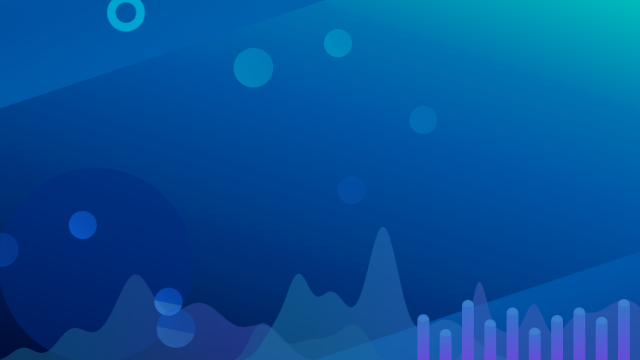
Reproduce this background procedurally as a Shadertoy shader.

```glsl
// Blue-to-teal abstract backdrop with slanted panels, bubbles, a ring and a chart skyline.
// Translucent ridges are sums of Gaussian peaks; the chart is a loop of round-capped bars.
// All lengths are in canvas heights, with the origin at the lower left.

#define TILT 0.333
#define RIDGE_ALPHA 0.55
#define BAR_START 1.176
#define BAR_STEP 0.0619
#define BAR_HALF 0.0165
#define DISC_ALPHA 0.5

const vec3 NAVY = vec3(0.0, 0.04, 0.20);
const vec3 DEEP = vec3(0.0, 0.21, 0.50);
const vec3 BLUE = vec3(0.0, 0.335, 0.65);
const vec3 SEA = vec3(0.0, 0.46, 0.69);
const vec3 TEAL = vec3(0.0, 0.73, 0.74);
const vec3 VIOLET = vec3(0.42, 0.30, 0.86);
const vec3 SKY = vec3(0.20, 0.48, 0.80);

// Peaks hold centre, height and width
const vec3 LEFT_RIDGE[6] = vec3[6](
    vec3(0.065, 0.037, 0.046), vec3(0.197, 0.065, 0.056), vec3(0.324, 0.069, 0.127),
    vec3(0.377, 0.169, 0.069), vec3(0.556, 0.160, 0.116), vec3(0.741, 0.088, 0.074));
const vec3 MID_RIDGE[6] = vec3[6](
    vec3(0.764, 0.083, 0.051), vec3(0.829, 0.208, 0.046), vec3(0.919, 0.181, 0.060),
    vec3(0.995, 0.042, 0.058), vec3(1.065, 0.356, 0.060), vec3(1.238, 0.116, 0.104));
const vec3 RIGHT_RIDGE[6] = vec3[6](
    vec3(1.329, 0.185, 0.032), vec3(1.389, 0.081, 0.065), vec3(1.484, 0.144, 0.042),
    vec3(1.597, 0.102, 0.065), vec3(1.725, 0.160, 0.093), vec3(1.800, 0.040, 0.060));
const vec3 FRONT_RIDGE[6] = vec3[6](
    vec3(0.700, 0.030, 0.030), vec3(0.736, 0.085, 0.042), vec3(0.856, 0.055, 0.104),
    vec3(0.914, 0.015, 0.050), vec3(0.981, 0.082, 0.050), vec3(1.020, 0.020, 0.030));

// Bubbles hold centre, radius and opacity
const vec4 BUBBLES[8] = vec4[8](
    vec4(0.704, 0.812, 0.055, 0.65), vec4(0.939, 0.880, 0.039, 0.75),
    vec4(1.176, 0.667, 0.039, 0.40), vec4(0.977, 0.472, 0.039, 0.25),
    vec4(0.230, 0.375, 0.039, 0.80), vec4(0.468, 0.162, 0.039, 0.75),
    vec4(0.489, 0.088, 0.054, 0.45), vec4(0.005, 0.306, 0.047, 0.35));

const float BARS[10] = float[10](
    0.127, 0.086, 0.167, 0.113, 0.146, 0.090, 0.125, 0.146, 0.120, 0.169);

// Antialiased coverage of a signed distance
float cover(float d) {
    return clamp(0.5 - d / max(fwidth(d), 1e-5), 0.0, 1.0);
}

float ridge(vec2 p, vec3 peaks[6]) {
    float h = -0.004;
    for (int i = 0; i < 6; i++) {
        float u = (p.x - peaks[i].x) / peaks[i].z;
        h += peaks[i].y * exp(-u * u);
    }
    return cover(p.y - h);
}

vec3 backdrop(vec2 p) {
    float t = p.y + TILT * p.x;
    vec3 c = mix(NAVY, DEEP, smoothstep(-0.1, 0.65, t));
    c = mix(c, BLUE, clamp((t - 0.55) / 0.45, 0.0, 1.0));
    c = mix(c, SEA, clamp((t - 1.0) / 0.3, 0.0, 1.0));
    return mix(c, TEAL, clamp((t - 1.28) / 0.31, 0.0, 1.0));
}

void mainImage(out vec4 fragColor, in vec2 fragCoord) {
    vec2 p = fragCoord / iResolution.y;
    vec3 col = backdrop(p);

    // Slanted corner panels, brightest along their edges
    float upper = p.y - 0.699 - TILT * p.x;
    vec3 upperTone = mix(vec3(0.0, 0.37, 0.68), vec3(0.0, 0.32, 0.63), smoothstep(0.0, 0.25, upper));
    col = mix(col, upperTone, 0.8 * cover(-upper));
    float lower = p.y - 0.301 - TILT * (p.x - 1.778);
    vec3 lowerTone = mix(vec3(0.0, 0.35, 0.68), vec3(0.02, 0.25, 0.57), smoothstep(0.0, 0.3, -lower));
    col = mix(col, lowerTone, 0.8 * cover(lower));

    // Large faint disc
    float disc = cover(length(p - vec2(0.266, 0.264)) - 0.27);
    col = mix(col, vec3(0.0, 0.16, 0.50), DISC_ALPHA * disc);

    // Translucent ridges
    vec3 leftTone = mix(vec3(0.08, 0.36, 0.53), vec3(0.22, 0.28, 0.66), smoothstep(0.1, 0.75, p.x));
    col = mix(col, leftTone, RIDGE_ALPHA * ridge(p, LEFT_RIDGE));
    vec3 midTone = mix(vec3(0.09, 0.43, 0.62), vec3(0.17, 0.42, 0.73), smoothstep(0.75, 1.25, p.x));
    col = mix(col, midTone, RIDGE_ALPHA * ridge(p, MID_RIDGE));
    col = mix(col, vec3(0.25, 0.36, 0.72), RIDGE_ALPHA * ridge(p, RIGHT_RIDGE));
    col = mix(col, vec3(0.12, 0.42, 0.62), 0.35 * ridge(p, FRONT_RIDGE));

    // Bubbles, tinted by height and shaded across
    for (int i = 0; i < 8; i++) {
        vec4 b = BUBBLES[i];
        vec2 q = (p - b.xy) / b.z;
        vec3 tint = mix(vec3(0.04, 0.36, 0.82), vec3(0.0, 0.60, 0.78), smoothstep(0.4, 0.8, b.y));
        tint = mix(tint, vec3(0.28, 0.58, 0.88), 0.7 * cover(q.y + 0.2 * q.x + 0.1) * step(b.y, 0.2));
        float shade = 0.85 - 0.15 * dot(q, vec2(0.7));
        col = mix(col, tint, b.w * shade * cover(length(q) - 1.0));
    }

    // Soft ring
    float band = abs(length(p - vec2(0.350, 0.965)) - 0.0405);
    col = mix(col, vec3(0.0, 0.66, 0.83), 0.95 * (1.0 - smoothstep(0.009, 0.015, band)));

    // Round-capped bars with lighter tops
    for (int i = 0; i < 10; i++) {
        vec2 q = p - vec2(BAR_START + BAR_STEP * float(i), BARS[i] - BAR_HALF);
        float body = length(vec2(q.x, max(q.y, 0.0))) - BAR_HALF;
        vec3 tone = mix(VIOLET, SKY, clamp(p.y / BARS[i], 0.0, 1.0));
        float cap = cover(length(q * vec2(1.0, 1.6) - vec2(0.0, 0.01)) - BAR_HALF);
        tone = mix(tone, vec3(0.27, 0.56, 0.84), 0.5 * cap);
        col = mix(col, tone, 0.92 * cover(body));
    }

    fragColor = vec4(col, 1.0);
}
```
